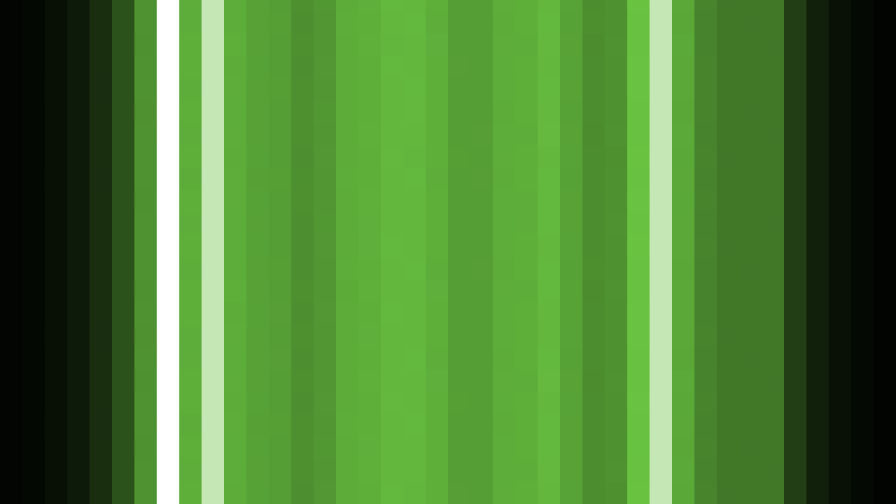
This background is drawn by a Shadertoy shader. Its source:

```glsl
// A curtain of flat vertical green bars that fades to black on both sides.
// Each bar takes its brightness from soft folds sampled at its index;
// one white and two pale bars are laid on top.

#define BARS 40.0
#define BASE_LEVEL 0.68
#define LEFT_FADE 0.83
#define RIGHT_FADE 0.95
#define TILE_GRAIN 0.003
#define GREEN_TINT vec3(0.54, 1.0, 0.335)
#define PALE_GREEN vec3(0.77, 0.905, 0.71)
#define WHITE vec3(0.995, 1.0, 0.995)

// Soft bump around a bar index
float fold(float bar, float center, float width) {
    float d = (bar - center) / width;
    return exp(-d * d);
}

// 1 on the chosen bar, 0 elsewhere
float isBar(float bar, float chosen) {
    return 1.0 - step(0.5, abs(bar - chosen));
}

// Brightness of a green bar
float barLevel(float bar) {
    float level = BASE_LEVEL;

    // Dark folds
    level -= 0.07 * fold(bar, 11.5, 0.8);
    level -= 0.14 * fold(bar, 13.4, 0.9);
    level -= 0.09 * fold(bar, 20.5, 0.8);
    level -= 0.14 * fold(bar, 26.4, 1.3);

    // Bright folds
    level += 0.05 * fold(bar, 17.5, 1.0);
    level += 0.045 * fold(bar, 24.0, 0.5);
    level += 0.11 * fold(bar, 28.0, 0.5);

    // Shaded right flank, then the fall to black at both sides
    level -= 0.21 * smoothstep(29.6, 31.6, bar);
    level *= min(1.0, 0.84 * exp2(LEFT_FADE * (bar - 6.0)));
    level *= min(1.0, exp2(RIGHT_FADE * (34.0 - bar)));
    return level;
}

// Full colour of one bar, with a faint tiling along its height
vec3 barColor(float bar, float row) {
    float grain = sin(bar * 2.3 + row * 1.7) + sin(bar * 4.1 - row * 2.9);
    vec3 color = GREEN_TINT * barLevel(bar) * (1.0 + TILE_GRAIN * grain);
    color = mix(color, PALE_GREEN, isBar(bar, 9.0) + isBar(bar, 29.0));
    return mix(color, WHITE, isBar(bar, 7.0));
}

void mainImage(out vec4 fragColor, in vec2 fragCoord) {
    vec2 cell = fragCoord / iResolution.x * BARS;
    float row = floor(cell.y);

    // Blend neighbouring bars across one pixel at their shared edge
    float leftBar = floor(cell.x - 0.5);
    float edgeDistance = fract(cell.x - 0.5) - 0.5;
    float blend = clamp(edgeDistance * iResolution.x / BARS + 0.5, 0.0, 1.0);
    vec3 color = mix(barColor(leftBar, row), barColor(leftBar + 1.0, row), blend);

    fragColor = vec4(color, 1.0);
}
```
